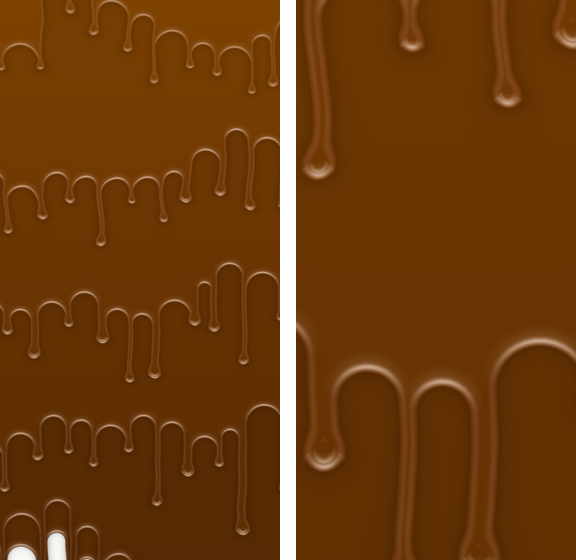
Left, the full canvas; right, a detail of the centre.
Give the GLSL for this pattern, as a Shadertoy shader.

```glsl
// Overlapping layers of melted chocolate dripping down, with glossy rims and rounded drops.

float hash(vec2 p) {
    return fract(sin(dot(p, vec2(127.1, 311.7))) * 43758.5);
}

float gradientNoise(float x, float seed) {
    float i = floor(x), f = x - i;
    float left = (hash(vec2(i, seed)) * 2.0 - 1.0) * f;
    float right = (hash(vec2(i + 1.0, seed)) * 2.0 - 1.0) * (f - 1.0);
    return 2.0 * mix(left, right, f * f * f * (f * (f * 6.0 - 15.0) + 10.0));
}

float smoothMax(float a, float b, float k) {
    float h = max(k - abs(a - b), 0.0) / k;
    return max(a, b) + h * h * k * 0.25;
}

float glow(float x) {
    return exp(-x * x);
}

// The two lowest layers share their drip positions so they nest.
float layerSeed(float layer) {
    return min(layer, 4.0) * 7.0 + 3.0;
}

float dripX(float i, float layer) {
    return (i + 0.45 * hash(vec2(i, layerSeed(layer)))) * 0.108;
}

float stemWidth(float i, float layer) {
    float w = 0.009 + 0.009 * hash(vec2(i + 31.0, layerSeed(layer)));
    return layer < 0.5 ? w * 0.7 : w + (layer > 4.5 ? 0.007 : 0.0);
}

// Height of the arch between drips i and i + 1, measured from the top edge.
float archTop(float i, float layer) {
    float x = 0.5 * (dripX(i, layer) + dripX(i + 1.0, layer));
    if (layer > 3.5) return 1.76 + 0.11 * (layer - 4.0) + 0.9 * abs(x - 0.17);
    float y = 0.13 + 0.465 * layer - 0.07 * (x - 0.5);
    y += 0.12 * gradientNoise(x * 3.0, layer + 20.0);
    y += 0.06 * (hash(vec2(i, layer + 50.0)) - 0.5);
    if (layer < 0.5) y -= 0.3 * (1.0 - smoothstep(0.08, 0.2, abs(x - 0.24)));
    return y;
}

// x: depth inside the layer, negative outside; y: relative depth in the nearest drop.
vec2 dripLayer(vec2 q, float layer) {
    q.x += 0.007 * gradientNoise(q.y * 8.0, layer + 70.0);
    float cell = floor(q.x / 0.108);
    float gapDistance = 9.0, drops = -9.0, dropDepth = -9.0;
    float nearest = 9.0, cut = 0.0;
    for (float n = -2.0; n <= 2.0; n++) {
        float i = cell + n;
        float x = dripX(i, layer), stem = stemWidth(i, layer);
        float top = archTop(i, layer);

        // Round-topped gap to the right of this drip
        float a = x + stem;
        float b = dripX(i + 1.0, layer) - stemWidth(i + 1.0, layer);
        float radius = 0.5 * (b - a);
        vec2 g = vec2(q.x - 0.5 * (a + b), min(q.y - top - radius, 0.0));
        gapDistance = min(gapDistance, length(g) - radius);

        // Drop hanging at the end of the stem
        float h = hash(vec2(i, layer + 90.0));
        float tip = max(top, archTop(i - 1.0, layer)) + 0.085;
        tip += (layer < 0.5 ? 0.1 : 0.34) * h * h + (layer > 3.5 ? 0.2 : 0.0);
        float r = stem + 0.003 + 0.006 * h;
        float drop = r - length(q - vec2(x, tip - r));
        drops = max(drops, drop);
        dropDepth = max(dropDepth, drop / r);
        if (abs(q.x - x) < nearest) {
            nearest = abs(q.x - x);
            cut = tip - r - q.y;
        }
    }
    return vec2(smoothMax(min(gapDistance, cut), drops, 0.02), dropDepth);
}

void mainImage(out vec4 fragColor, in vec2 fragCoord) {
    float pixel = 1.0 / iResolution.x;
    vec2 q = vec2(fragCoord.x, iResolution.y - fragCoord.y) * pixel;
    q.y *= 2.0 * iResolution.x / iResolution.y;
    vec3 color = vec3(0.98, 0.98, 0.97);

    // Paint from the lowest layer up to the front one
    for (float layer = 5.0; layer >= 0.0; layer--) {
        vec2 shape = dripLayer(q, layer);
        float depth = shape.x;
        float below = dripLayer(q + vec2(0.0, 0.002), layer).x;
        float facingDown = clamp((depth - below) / 0.002, 0.0, 1.0);

        // Soft shadow cast on the layer behind
        color *= 1.0 - 0.16 * exp(-max(-depth, 0.0) / 0.01);

        // Body, warmer and redder near its edge
        vec3 body = mix(vec3(0.49, 0.255, 0.005), vec3(0.34, 0.165, 0.008), min(layer / 4.0, 1.0));
        body *= 1.03 - 0.05 * smoothstep(-0.3, 0.3, q.y - 0.47 * layer);
        float edge = exp(-max(depth, 0.0) / 0.014);
        body = mix(body, body * vec3(0.95, 0.78, 2.0), edge * (layer < 0.5 ? 0.2 : 0.7));

        // Bright rim and the inner crescent of each drop
        float rim = glow((depth - 0.006) / 0.0038) * (0.13 + 0.6 * facingDown * facingDown);
        float crescent = glow((shape.y - 0.52) / 0.16) * facingDown * 0.55;
        float sheen = glow((depth - 0.012) / 0.009) * facingDown * 0.12;
        float gloss = max(rim, crescent) + sheen;
        body = mix(body, vec3(0.87, 0.75, 0.66), min(gloss, 1.0) * (layer < 0.5 ? 0.8 : 1.0));

        color = mix(color, body, smoothstep(-pixel, pixel, depth));
    }
    fragColor = vec4(color, 1.0);
}
```
